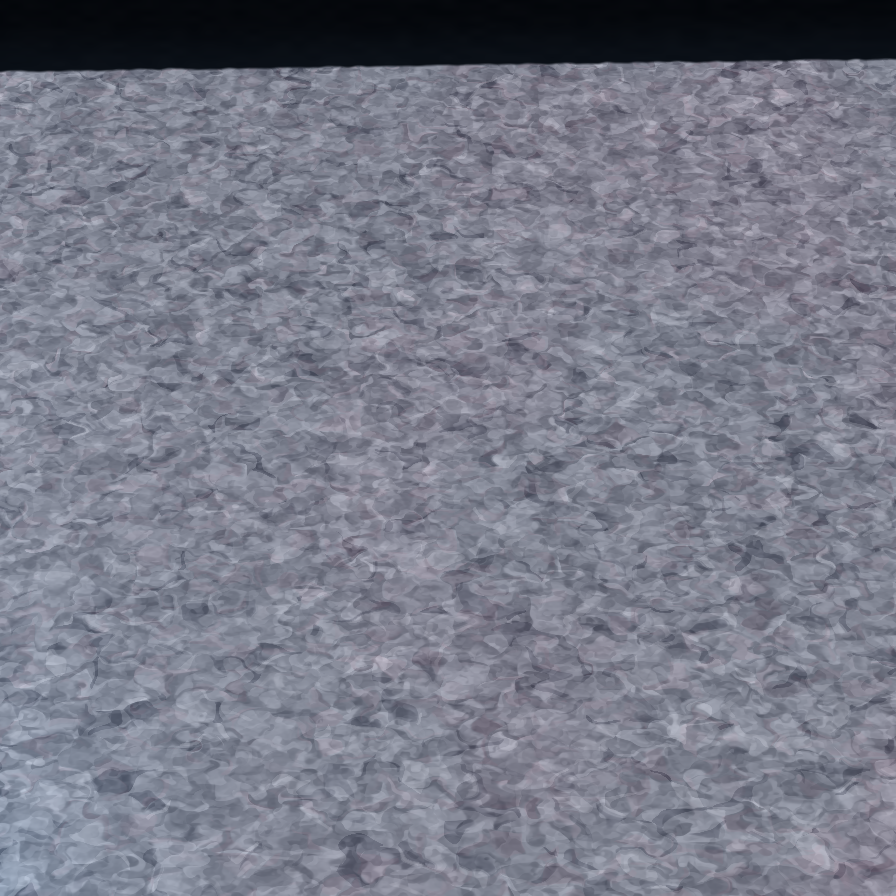
Write a Shadertoy shader that draws this texture.

```glsl
float hash(vec2 p) {
    return fract(sin(dot(p, vec2(127.1, 311.7))) * 43758.5453);
}

vec2 hash2(vec2 p) {
    return vec2(hash(p), hash(p + 57.3));
}

float noise(vec2 p) {
    vec2 i = floor(p), f = fract(p);
    f = f * f * (3.0 - 2.0 * f);
    return mix(mix(hash(i), hash(i + vec2(1, 0)), f.x),
               mix(hash(i + vec2(0, 1)), hash(i + vec2(1, 1)), f.x), f.y);
}

vec2 warp(vec2 p, float amount) {
    return p + amount * (vec2(noise(p), noise(p + 31.7)) - 0.5);
}

// Softly blended cells, each with a random tone from -1 to 1
float flakes(vec2 p, float sharpness) {
    vec2 cell = floor(p);
    float total = 0.0, weights = 0.0;
    for (int y = -1; y <= 1; y++) {
        for (int x = -1; x <= 1; x++) {
            vec2 id = cell + vec2(x, y);
            vec2 d = id + hash2(id) - p;
            float w = exp(-sharpness * dot(d, d));
            total += w * (2.0 * hash(id + 19.4) - 1.0);
            weights += w;
        }
    }
    return total / max(weights, 1e-6);
}

// Floor coordinates: grain shrinks and flattens with distance
vec2 floorPlane(vec2 uv) {
    return vec2((uv.x - 0.5) * (1.0 + 0.5 * uv.y),
                1.5 * uv.y + 0.65 * uv.y * uv.y);
}

vec3 floorLight(vec2 uv) {
    vec3 grey = vec3(0.494, 0.511, 0.566);
    float leftGlow = exp(-uv.x * 5.0);
    float cornerGlow = exp(-5.0 * length(uv * vec2(1.5, 1.0)));
    float cloud = noise(uv * 5.0 + 3.0) - 0.5;
    float blush = smoothstep(0.45, 0.85, noise(uv * 7.0 + 12.0)) * uv.x;
    grey += leftGlow * vec3(0.042, 0.045, 0.048);
    grey += cornerGlow * vec3(0.02, 0.06, 0.085);
    grey += 0.025 * cloud + 0.03 * (0.35 - uv.y);
    return grey + blush * vec3(0.022, -0.004, 0.0);
}

vec3 speckledFloor(vec2 uv) {
    vec2 p = floorPlane(uv);
    vec2 broad = warp(warp(p * 52.0, 1.8), 0.7);
    vec2 fine = warp(p * 95.0 + 40.0, 1.6);
    vec2 sparse = warp(warp(p * 44.0 + 90.0, 2.0), 0.8);

    float tone = 0.085 * flakes(broad, 11.0) + 0.055 * flakes(fine, 9.0);
    float chip = flakes(sparse, 14.0);
    float darkChip = smoothstep(0.5, 0.95, chip);
    float paleChip = smoothstep(0.5, 0.95, -chip);
    float grit = noise(p * 210.0) - 0.5;

    vec3 color = floorLight(uv) + tone + 0.025 * grit;
    color -= darkChip * vec3(0.105, 0.105, 0.1);
    color += paleChip * vec3(0.075, 0.073, 0.07);

    // Warm tint on a few flakes
    float warm = smoothstep(0.3, 0.8, flakes(broad + 71.0, 10.0));
    return color + warm * vec3(0.018, -0.006, -0.004);
}

vec3 darkBand(vec2 uv, float edge) {
    float nearEdge = 1.0 - smoothstep(0.0, 0.06, uv.y - edge);
    vec3 color = mix(vec3(0.018, 0.028, 0.045), vec3(0.04, 0.06, 0.088), nearEdge);
    return color + 0.012 * (noise(uv * vec2(60.0, 140.0)) - 0.5);
}

void mainImage(out vec4 fragColor, in vec2 fragCoord) {
    vec2 uv = fragCoord / iResolution.xy;

    // Slightly tilted border between floor and band
    float edge = 0.920 + 0.014 * uv.x + 0.002 * (noise(vec2(uv.x * 90.0, 4.0)) - 0.5);
    float band = smoothstep(-0.002, 0.002, uv.y - edge);

    vec3 color = mix(speckledFloor(uv), darkBand(uv, edge), band);
    fragColor = vec4(clamp(color, 0.0, 1.0), 1.0);
}
```
